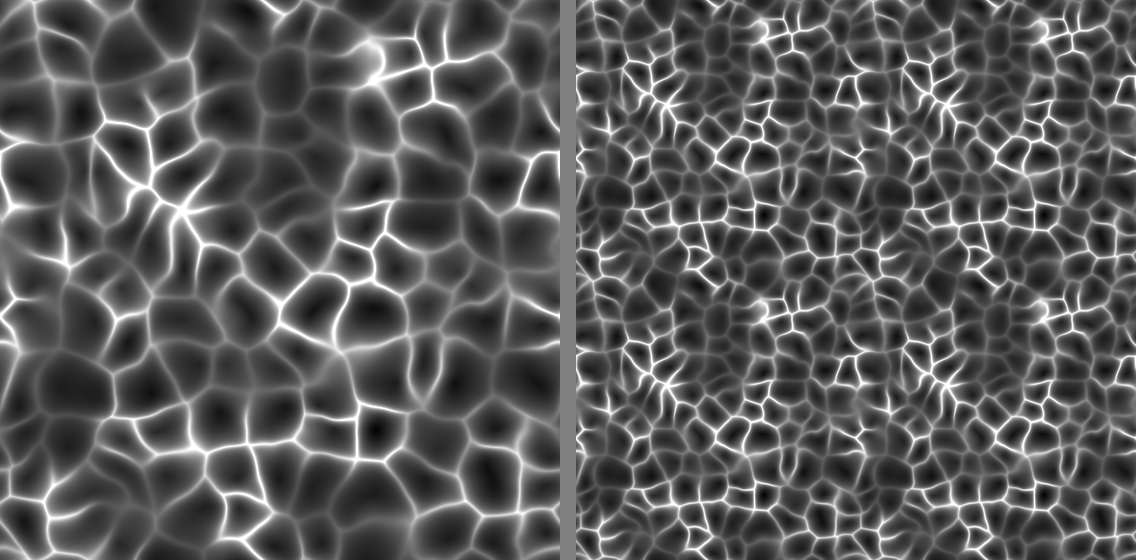
Left: one tile. Right: repeated 2 by 2.
Reproduce this texture procedurally as a WebGL 2 fragment shader.

```glsl
#version 300 es
precision highp float;

uniform vec2 u_resolution;
out vec4 fragColor;

const float CELLS = 11.0;

// Integer hash of a lattice point, wrapped to the given period
vec2 hash2(vec2 cell, float period, uint seed) {
    uvec2 q = uvec2(mod(cell, period)) + uvec2(seed, seed * 7u);
    q = q * 1664525u + 1013904223u;
    q.x += q.y * 1664525u;
    q.y += q.x * 1664525u;
    q ^= q >> 16u;
    q.x += q.y * 1664525u;
    q.y += q.x * 1664525u;
    q ^= q >> 16u;
    return vec2(q & 0xffffu) / 65535.0;
}

// Two channels of smooth value noise that repeat every period
vec2 wrapNoise(vec2 p, float period, uint seed) {
    vec2 i = floor(p), f = fract(p);
    f = f * f * f * (f * (f * 6.0 - 15.0) + 10.0);
    vec2 low = mix(hash2(i, period, seed), hash2(i + vec2(1, 0), period, seed), f.x);
    vec2 high = mix(hash2(i + vec2(0, 1), period, seed), hash2(i + 1.0, period, seed), f.x);
    return mix(low, high, f.y);
}

// Distance from p to the jittered centre of one lattice cell
float centreDistance(vec2 p, vec2 cell) {
    return length(cell + 0.5 + 0.86 * (hash2(cell, CELLS, 17u) - 0.5) - p);
}

// Glow between cells: every centre nearly as close as the nearest adds light
float webGlow(vec2 p, float width) {
    vec2 home = floor(p);
    float nearest = 9.0;
    for (int y = -2; y <= 2; y++)
        for (int x = -2; x <= 2; x++)
            nearest = min(nearest, centreDistance(p, home + vec2(x, y)));

    float light = -1.0 / (width * width); // cancels the nearest centre itself
    for (int y = -2; y <= 2; y++)
        for (int x = -2; x <= 2; x++) {
            float gap = centreDistance(p, home + vec2(x, y)) - nearest;
            light += exp(-gap * gap) / (gap * gap + width * width);
        }
    return pow(max(light, 0.01), 0.17);
}

void main() {
    vec2 uv = gl_FragCoord.xy / u_resolution;

    // Bend the cell walls
    vec2 p = uv * CELLS;
    p += 0.55 * (wrapNoise(uv * 10.0, 10.0, 41u) - 0.5);
    p += 0.16 * (wrapNoise(uv * 23.0, 23.0, 73u) - 0.5);

    // Focus varies from faint, blurred walls to bright, crisp ones
    vec2 variation = wrapNoise(uv * 9.0, 9.0, 97u);
    float focus = smoothstep(0.15, 0.85, variation.x);
    float glow = 0.3 * webGlow(p, mix(0.13, 0.035, focus)) - 0.37;

    float haze = 0.07 * variation.y * (1.3 - focus);
    float shade = 0.115 + haze + mix(0.65, 1.75, focus) * glow;
    fragColor = vec4(vec3(clamp(shade, 0.0, 1.0)), 1.0);
}
```
